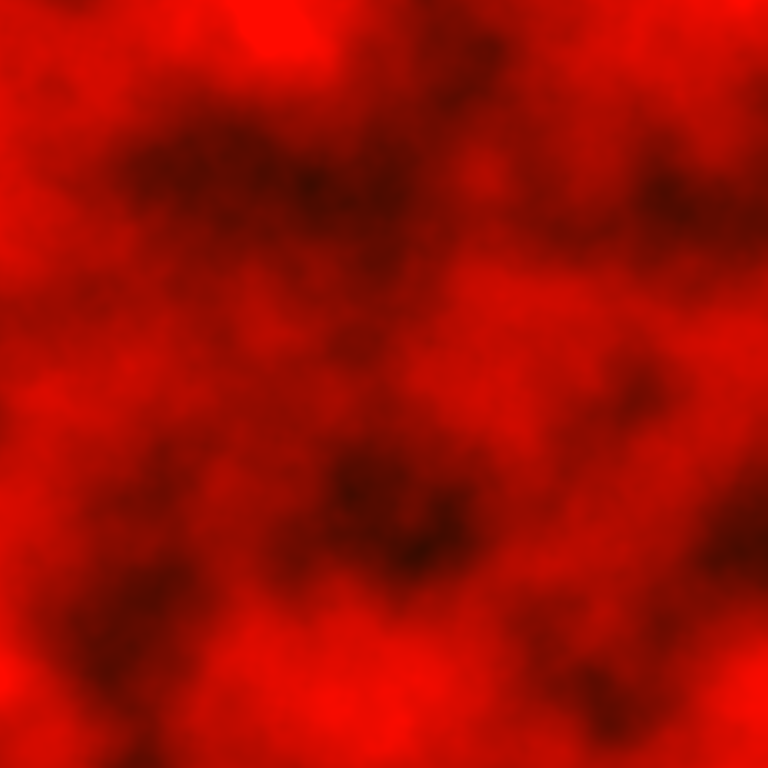
This texture is drawn by a Shadertoy shader. Its source:

```glsl
const float BASE_CELLS = 4.5;     // largest blobs across the canvas
const int   OCTAVES    = 5;
const float GAIN       = 0.44;    // amplitude ratio between octaves
const float MEAN_RED   = 0.708;
const float CONTRAST   = 1.45;
const vec2  RED_RANGE  = vec2(0.12, 1.0);
const float GREEN      = 0.043;
const vec2  FIELD_SHIFT = vec2(37.3, 18.6);
const mat2  OCTAVE_TURN = mat2(0.8, 0.6, -0.6, 0.8);

// Integer hash of a lattice cell, 0 to 1
float hash(ivec2 cell) {
    uint h = uint(cell.x) * 1597334677u ^ uint(cell.y) * 3812015801u;
    h = (h ^ (h >> 16)) * 2146121005u;
    h = (h ^ (h >> 15)) * 2221713035u;
    h ^= h >> 16;
    return float(h & 65535u) / 65535.0;
}

// Smoothly interpolated lattice values
float valueNoise(vec2 p) {
    ivec2 cell = ivec2(floor(p));
    vec2 f = fract(p);
    vec2 w = f * f * (3.0 - 2.0 * f);
    float low  = mix(hash(cell), hash(cell + ivec2(1, 0)), w.x);
    float high = mix(hash(cell + ivec2(0, 1)), hash(cell + ivec2(1, 1)), w.x);
    return mix(low, high, w.y);
}

// Octave sum, each layer turned to hide the lattice
float cloud(vec2 p) {
    float sum = 0.0, total = 0.0, amplitude = 1.0;
    for (int i = 0; i < OCTAVES; i++) {
        sum += amplitude * valueNoise(p);
        total += amplitude;
        amplitude *= GAIN;
        p = OCTAVE_TURN * p * 2.0 + FIELD_SHIFT;
    }
    return sum / total;
}

void mainImage(out vec4 fragColor, in vec2 fragCoord) {
    vec2 uv = fragCoord / iResolution.y;
    float density = cloud(uv * BASE_CELLS + FIELD_SHIFT);

    // Black to red ramp over a constant trace of green
    float red = MEAN_RED + CONTRAST * (density - 0.5);
    red = clamp(red, RED_RANGE.x, RED_RANGE.y);
    fragColor = vec4(red, GREEN, 0.0, 1.0);
}
```
